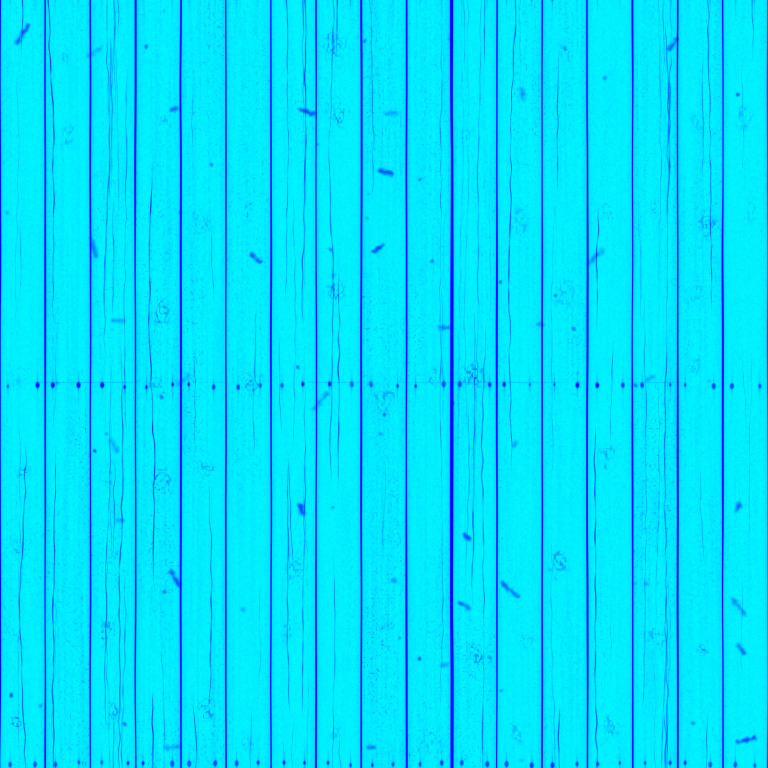
Write a WebGL 2 fragment shader that draws this texture.

```glsl
#version 300 es
precision highp float;

uniform vec2 u_resolution;
out vec4 fragColor;

const float PLANKS = 17.0;
const float WIDE_GAP = 10.0;
const vec3 WOOD = vec3(0.0, 0.965, 1.0);
const vec3 GROOVE = vec3(0.0, 0.04, 1.0);

float hash(vec2 p) {
    vec3 q = fract(vec3(p.xyx) * 0.1031);
    q += dot(q, q.yzx + 33.33);
    return fract((q.x + q.y) * q.z);
}

float noise(vec2 p) {
    vec2 i = floor(p), f = fract(p);
    f = f * f * (3.0 - 2.0 * f);
    return mix(mix(hash(i), hash(i + vec2(1, 0)), f.x),
               mix(hash(i + vec2(0, 1)), hash(i + vec2(1, 1)), f.x), f.y);
}

float fill(float d, float soft) {
    return 1.0 - smoothstep(-soft, soft, d);
}

float cover(float a, float b) {
    return 1.0 - (1.0 - a) * (1.0 - b);
}

// Dark joints between planks, with uneven edges and a faint shadow
float gaps(vec2 uv, float soft) {
    float joint = floor(uv.x * PLANKS + 0.5);
    float id = mod(joint, PLANKS);
    float wander = (noise(vec2(id * 7.3, uv.y * 9.0)) - 0.5) * 0.001;
    float halfWidth = 0.0007 + 0.0007 * noise(vec2(id * 3.7 + 40.0, uv.y * 5.0));
    halfWidth += id == WIDE_GAP ? 0.0009 : 0.0;
    float d = abs(uv.x - joint / PLANKS - wander) - halfWidth;
    return cover(fill(d, soft), 0.12 * exp(-max(d, 0.0) * 400.0));
}

// Fine lengthwise fibres, broad stains and sharp grit
float grain(vec2 uv, float plank) {
    float fibre = noise(vec2(uv.x * 330.0, uv.y * 9.0 + plank * 17.0));
    float grit = noise(uv * vec2(512.0, 430.0));
    float stain = noise(vec2(uv.x * 28.0, uv.y * 7.0) + plank * 5.0);
    float worn = 0.4 + hash(vec2(plank, 8.0));
    float pits = smoothstep(0.78, 1.0, grit) * stain * stain;
    return 0.04 * grit + worn * (0.03 * fibre * fibre + 0.08 * fibre * stain * grit + 0.2 * pits);
}

// Broken wandering splits, many fine ones on every fourth plank
float cracks(vec2 uv, float plank, float soft) {
    bool weathered = mod(plank, 4.0) == 2.0;
    float total = 0.0;
    for (float k = 0.0; k < 8.0; k++) {
        if (k > 1.0 && !weathered) break;
        vec2 seed = vec2(plank * 3.0 + 1.0, k * 11.0 + 5.0);
        float x = (plank + 0.15 + 0.7 * hash(seed)) / PLANKS;
        x += (noise(vec2(seed.x + k * 9.0, uv.y * 5.0)) - 0.5) * 0.009;
        x += (noise(vec2(seed.x + k * 5.0, uv.y * 50.0)) - 0.5) * 0.0025;
        float open = smoothstep(0.45, 0.9, noise(vec2(seed.x * 2.0 + k, uv.y * 6.0 + k * 7.0)));
        float broken = 0.25 + 0.75 * noise(vec2(seed.y, uv.y * 70.0));
        float strength = (weathered ? 0.75 : 0.9) * (0.2 + 0.8 * hash(seed + 31.0));
        float line = fill(abs(uv.x - x) - 0.0002 - 0.0006 * open, soft);
        total = cover(total, line * strength * broken * smoothstep(0.0, 0.4, open));
    }
    return total;
}

// Sparse faint knots: thin rings in a speckled surround
float knots(vec2 uv, float plank) {
    float row = floor(uv.y * 9.0);
    vec2 seed = vec2(plank, row + 50.0);
    if (hash(seed) > 0.26) return 0.0;
    vec2 centre = vec2((plank + 0.35 + 0.3 * hash(seed + 3.0)) / PLANKS,
                       (row + 0.3 + 0.4 * hash(seed + 6.0)) / 9.0);
    vec2 p = uv - centre;
    float r = length(p * vec2(1.0, 0.75)) + (noise(uv * 90.0) - 0.5) * 0.012;
    float size = 0.006 + 0.007 * hash(seed + 9.0);
    float ring = pow(0.5 + 0.5 * cos(r / size * 9.0), 6.0) * noise(uv * 150.0);
    float speckle = smoothstep(0.5, 0.9, noise(uv * vec2(400.0, 260.0)));
    float fade = 1.0 - smoothstep(size * 0.3, size * 1.7, r);
    return fade * (0.28 * ring + 0.3 * speckle) * (0.3 + hash(seed + 12.0));
}

// Two nails per plank at each crossbeam, with a split running through them
float nails(vec2 uv, float plank) {
    float beam = floor(uv.y * 2.0 + 0.5);
    float total = 0.0;
    for (float side = -1.0; side < 2.0; side += 2.0) {
        vec2 seed = vec2(plank * 2.0 + side, mod(beam, 2.0) + 70.0);
        float x = (plank + 0.5 + side * (0.2 + 0.14 * hash(seed))) / PLANKS;
        float y = beam * 0.5 + (hash(seed + 4.0) - 0.5) * 0.005 + (beam == 1.0 ? -0.002 : 0.005);
        vec2 p = uv - vec2(x, y);
        float radius = 0.0012 + 0.0016 * hash(seed + 8.0);
        float head = fill(length(p * vec2(1.0, 0.7)) - radius, 0.0014);
        float split = exp(-abs(p.x) * 1300.0 - abs(p.y) * 110.0);
        total = cover(total, cover(head * (0.55 + 0.4 * hash(seed + 15.0)), 0.45 * split));
    }
    float seam = exp(-abs(uv.y - 0.502) * 1500.0) * smoothstep(0.4, 0.8, noise(uv * vec2(14.0, 0.0)));
    return cover(total, 0.12 * seam);
}

// Scattered blurred strokes; zero reach gives round specks
float marks(vec2 uv, float cells, float chance, float reach, float radius) {
    vec2 cell = floor(uv * cells);
    if (hash(cell + cells) > chance) return 0.0;
    vec2 p = uv - (cell + 0.25 + 0.5 * vec2(hash(cell + 21.0), hash(cell + 43.0))) / cells;
    float angle = 6.2832 * hash(cell + 65.0);
    vec2 axis = vec2(cos(angle), sin(angle)) * reach * hash(cell + 87.0);
    float along = clamp(dot(p, axis) / max(dot(axis, axis), 1e-8), -1.0, 1.0);
    float d = length(p - axis * along) + (noise(uv * 220.0) - 0.5) * radius;
    return fill(d - radius * 0.6, radius) * (0.25 + 0.5 * hash(cell + 99.0));
}

void main() {
    vec2 uv = gl_FragCoord.xy / u_resolution;
    float soft = max(0.7 / u_resolution.x, 0.0007);
    float plank = floor(uv.x * PLANKS);
    float depth = cover(grain(uv, plank), cracks(uv, plank, soft));
    depth = cover(depth, knots(uv, plank));
    depth = cover(depth, marks(uv, 11.0, 0.3, 0.013, 0.0036));
    depth = cover(depth, marks(uv, 45.0, 0.02, 0.0, 0.0028));
    depth = cover(depth, nails(uv, plank));
    depth = cover(depth, gaps(uv, soft));
    fragColor = vec4(mix(WOOD, GROOVE, depth), 1.0);
}
```
